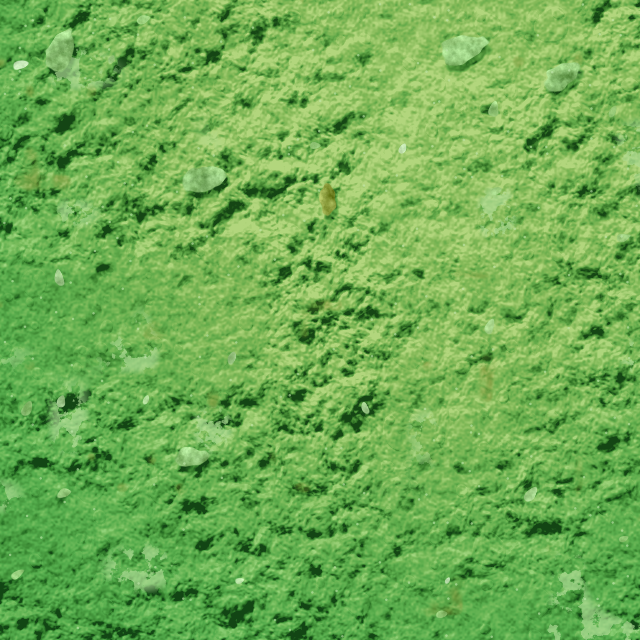
Give the GLSL for this texture, as a WebGL 1 fragment shader.

```glsl
precision highp float;
uniform vec2 u_resolution;

float hash(vec2 p) {
  vec3 q = fract(p.xyx * 0.1031);
  q += dot(q, q.yzx + 33.33);
  return fract((q.x + q.y) * q.z);
}

vec2 hash2(vec2 p) {
  return vec2(hash(p + 17.3), hash(p + 71.9));
}

float noise(vec2 p) {
  vec2 i = floor(p), f = fract(p);
  f = f * f * (3.0 - 2.0 * f);
  return mix(mix(hash(i), hash(i + vec2(1.0, 0.0)), f.x),
             mix(hash(i + vec2(0.0, 1.0)), hash(i + 1.0), f.x), f.y);
}

float fbm(vec2 p) {
  float sum = 0.0, amp = 0.5;
  for (int i = 0; i < 4; i++) {
    sum += amp * noise(p);
    p = mat2(1.6, 1.2, -1.2, 1.6) * p + 11.7;
    amp *= 0.55;
  }
  return sum;
}

mat2 turn(float a) {
  return mat2(cos(a), sin(a), -sin(a), cos(a));
}

// Scattered rounded lumps, one at most per cell
float lumps(vec2 p) {
  vec2 cell = floor(p);
  vec2 q = fract(p) - 0.5 - 0.36 * (hash2(cell) - 0.5);
  float radius = mix(0.12, 0.3, hash(cell + 5.1));
  float dome = max(0.0, 1.0 - dot(q, q) / (radius * radius));
  return sqrt(dome) * radius * step(0.55, hash(cell + 9.4));
}

// Sediment relief, rougher where the bed is disturbed
float relief(vec2 p, float rough) {
  vec2 q = p + 0.008 * vec2(noise(p * 31.0), noise(p * 31.0 + 40.0));
  float clods = 0.45 * noise(q * 12.0 + 5.0) + fbm(q * 30.0 + 3.0);
  return rough * clods + 0.35 * lumps(q * 10.0) + 0.25 * lumps(q * 27.0 + 8.0);
}

// Teardrop shells: signed distance, position across the shell, cell hash
vec3 shells(vec2 p, float cells, float chance) {
  vec2 g = p * cells, cell = floor(g);
  float id = hash(cell + cells);
  vec2 q = fract(g) - 0.5 - 0.3 * (hash2(cell + cells) - 0.5);
  q = turn(0.6 + 2.0 * (hash(cell + 2.7) - 0.5)) * q;
  float size = mix(0.1, 0.2, hash(cell + 6.2));
  float width = size * (0.55 - 0.9 * q.y);
  float d = (length(vec2(q.x * size / max(width, 0.02), q.y)) - size) / cells;
  d += 0.009 * (noise(p * 90.0) - 0.5) * min(1.0, 9.0 / cells);
  return vec3(id < chance ? d : 1.0, q.x / size, hash(cell + 31.0));
}

vec3 palette(float t) {
  t *= 5.0;
  vec3 c = mix(vec3(0.08, 0.27, 0.08), vec3(0.19, 0.45, 0.15), clamp(t, 0.0, 1.0));
  c = mix(c, vec3(0.29, 0.56, 0.22), clamp(t - 1.0, 0.0, 1.0));
  c = mix(c, vec3(0.38, 0.67, 0.30), clamp(t - 2.0, 0.0, 1.0));
  c = mix(c, vec3(0.51, 0.73, 0.36), clamp(t - 3.0, 0.0, 1.0));
  return mix(c, vec3(0.65, 0.82, 0.48), clamp(t - 4.0, 0.0, 1.2));
}

void main() {
  vec2 p = gl_FragCoord.xy / u_resolution;
  vec2 toLight = vec2(-0.37, 0.93);

  // Lamp glow fading from the upper right towards the edges
  float glow = 1.0 - length((p - vec2(0.64, 0.8)) * vec2(0.95, 0.85));
  float rough = 0.5 + 0.55 * smoothstep(0.3, 0.75, noise(p * 6.0 + 2.0));
  rough += 0.35 * smoothstep(0.4, 0.0, length(p - vec2(0.58, 0.52)));

  // Slope shading and short cast shadows
  float h = relief(p, rough);
  float slope = h - relief(p + toLight * 0.003, rough);
  float shadow = 0.0;
  for (int i = 1; i <= 4; i++) {
    float d = 0.0038 * float(i);
    shadow = max(shadow, relief(p + toLight * d, rough) - h - 9.0 * d);
  }
  float tone = 0.43 + 0.5 * glow + 3.8 * clamp(slope, -0.07, 0.07);
  tone -= 3.6 * min(shadow, 0.16);
  tone += 0.14 * (fbm(p * 7.0 + 50.0) - 0.5);
  tone += 0.24 * (noise(p * 250.0) - 0.5) + 0.16 * (noise(p * 130.0 + 9.0) - 0.5);

  // Shadows below the shells
  vec3 large = shells(p, 5.0, 0.2);
  vec3 tiny = shells(p, 15.0, 0.1);
  tone -= 0.55 * (1.0 - smoothstep(-0.006, 0.004, shells(p + toLight * 0.011, 5.0, 0.2).x));
  vec3 color = palette(max(tone, 0.0));
  color *= mix(vec3(0.86, 1.01, 1.0), vec3(1.03, 1.0, 0.97), smoothstep(0.2, 0.7, glow));

  // Sparse pale crust and rusty stains
  float crust = smoothstep(0.77, 0.88, noise(p * 9.0 + 21.0));
  crust *= smoothstep(0.48, 0.56, fbm(p * 60.0));
  color = mix(color, vec3(0.70, 0.87, 0.60), 0.65 * crust);
  float rust = smoothstep(0.9, 0.97, noise(p * 21.0 + 60.0)) * noise(p * 90.0);
  color = mix(color, vec3(0.52, 0.52, 0.18), 0.45 * rust);

  // Shell bodies, a few of them ochre
  float grain = fbm(p * 75.0 + 7.0) - 0.47;
  vec3 largeColor = mix(vec3(0.56, 0.76, 0.46), vec3(0.60, 0.65, 0.27), step(0.7, large.z));
  largeColor += 0.6 * grain - 0.16 * large.y;
  color = mix(color, largeColor, 0.9 * (1.0 - smoothstep(-0.002, 0.002, large.x)));
  vec3 tinyColor = mix(vec3(0.57, 0.77, 0.45), vec3(0.85, 0.95, 0.80), tiny.z * tiny.z);
  color = mix(color, tinyColor + 0.5 * grain, 0.85 * (1.0 - smoothstep(-0.0015, 0.0015, tiny.x)));

  // Small bright fragments
  vec2 speckCell = floor(p * 85.0);
  vec2 speck = fract(p * 85.0) - 0.3 - 0.4 * hash2(speckCell);
  float fleck = (1.0 - smoothstep(0.08, 0.24, length(speck))) * step(0.965, hash(speckCell + 4.0));
  color = mix(color, vec3(0.76, 0.91, 0.68), 0.6 * fleck);

  gl_FragColor = vec4(clamp(color, 0.0, 1.0), 1.0);
}
```
